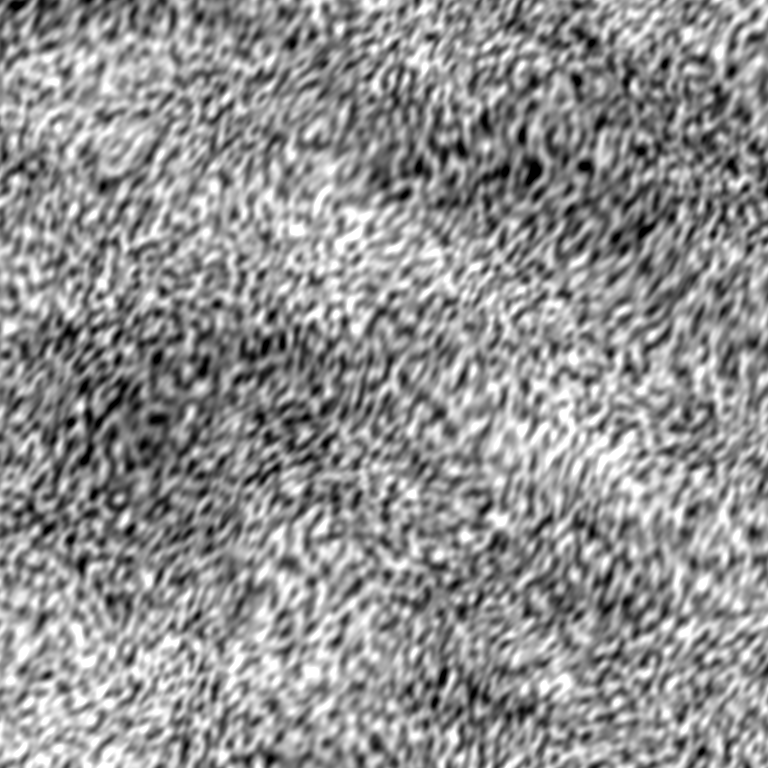
This texture is drawn by a three.js fragment shader. Its source:

```glsl
// Monochrome grain: short slanted flecks of light and dark over soft clouds.
// Flecks are stretched gradient noise on two crossed, gently warped grids;
// the clouds are fractal noise plus a few broad soft areas of shade.

varying vec2 vUv;

const float BASE_GREY = 0.577;
const vec2 FLECK_SIZE = vec2(0.0205, 0.0122);  // along and across the slant
const vec2 CLUMP_SIZE = vec2(0.060, 0.030);
const vec2 CLOUD_SIZE = vec2(0.26, 0.15);
const float STEEP_SLANT = 1.18;                // radians from horizontal
const float SHALLOW_SLANT = 0.86;
const float CLOUD_TILT = -0.35;
const float FLECK_CONTRAST = 0.56;
const float CLUMP_CONTRAST = 0.26;
const float CLOUD_CONTRAST = 0.21;
const float WARP_SCALE = 4.5;
const float WARP_AMOUNT = 0.030;
const int CLOUD_OCTAVES = 4;

// Coordinates along and across a direction
vec2 turn(vec2 p, float angle) {
  float c = cos(angle);
  float s = sin(angle);
  return vec2(c * p.x + s * p.y, c * p.y - s * p.x);
}

float hash(vec2 cell) {
  vec3 q = fract(vec3(cell.xyx) * 0.1031);
  q += dot(q, q.yzx + 33.33);
  return fract((q.x + q.y) * q.z);
}

// Dot product of an offset with the random unit slope of its grid corner
float cornerSlope(vec2 cell, vec2 offset) {
  float angle = 6.28319 * hash(cell);
  return dot(vec2(cos(angle), sin(angle)), offset);
}

// Smooth gradient noise around zero
float noise(vec2 p) {
  vec2 i = floor(p);
  vec2 f = p - i;
  vec2 u = f * f * f * (f * (f * 6.0 - 15.0) + 10.0);
  vec2 e = vec2(1.0, 0.0);
  float low = mix(cornerSlope(i, f), cornerSlope(i + e, f - e), u.x);
  float high = mix(cornerSlope(i + e.yx, f - e.yx),
                   cornerSlope(i + e.xx, f - e.xx), u.x);
  return mix(low, high, u.y);
}

// Broad, tilted cloud noise
float clouds(vec2 p) {
  vec2 q = turn(p, CLOUD_TILT) / CLOUD_SIZE + 17.3;
  float sum = 0.0;
  float weight = 1.0;
  for (int k = 0; k < CLOUD_OCTAVES; k++) {
    sum += weight * noise(q);
    q = turn(q, 0.6) * 1.9 + 31.7;
    weight *= 0.65;
  }
  return sum;
}

// Soft elliptical area, one at its centre and fading to zero
float softArea(vec2 p, vec2 centre, vec2 radius, float tilt) {
  vec2 d = turn(p - centre, tilt) / radius;
  return exp(-dot(d, d));
}

// Large-scale light and shade
float broadShade(vec2 p) {
  float shade = -0.19 * softArea(p, vec2(0.20, 0.47), vec2(0.34, 0.13), -0.15);
  shade -= 0.12 * softArea(p, vec2(0.82, 0.80), vec2(0.27, 0.17), -0.5);
  shade -= 0.20 * softArea(p, vec2(0.07, 1.0), vec2(0.17, 0.05), 0.0);
  shade -= 0.20 * softArea(p, vec2(0.60, 0.11), vec2(0.08, 0.05), -0.6);
  shade += 0.11 * softArea(p, vec2(0.72, 0.42), vec2(0.18, 0.13), -0.4);
  shade += 0.10 * softArea(p, vec2(0.08, 0.12), vec2(0.28, 0.16), 0.0);
  shade += 0.08 * softArea(p, vec2(0.32, 0.73), vec2(0.30, 0.14), -0.4);
  return shade;
}

// Two crossed layers hide the regularity of the grids
float flecks(vec2 p) {
  return noise(turn(p, STEEP_SLANT) / FLECK_SIZE + 211.4)
       + noise(turn(p, SHALLOW_SLANT) / FLECK_SIZE + 419.8);
}

void main() {
  // Bend the slant slowly across the canvas
  vec2 w = vUv * WARP_SCALE;
  vec2 bent = vUv + WARP_AMOUNT * vec2(noise(w + 5.2), noise(w + 48.6));

  // Sum clouds, clumps and flecks
  float grey = BASE_GREY + broadShade(vUv);
  grey += CLOUD_CONTRAST * clouds(vUv);
  grey += CLUMP_CONTRAST * noise(turn(bent, SHALLOW_SLANT) / CLUMP_SIZE + 83.1);
  grey += FLECK_CONTRAST * flecks(bent);

  gl_FragColor = vec4(vec3(clamp(grey, 0.0, 1.0)), 1.0);
}
```
